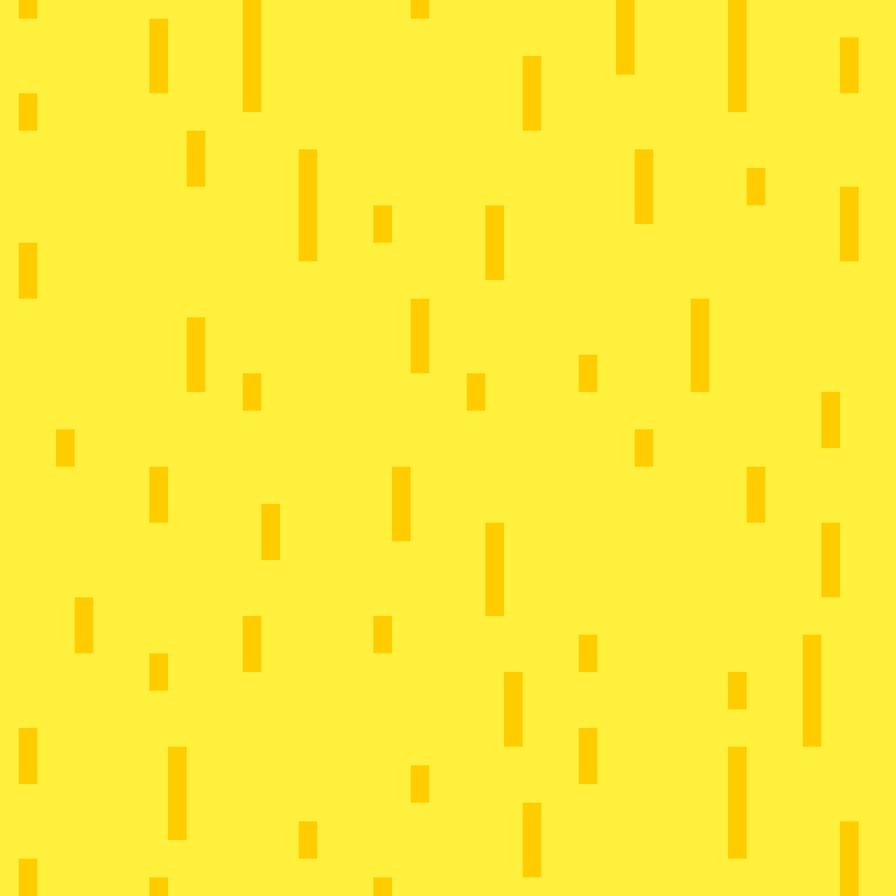
A Shadertoy shader for this pattern:

```glsl
#define GRID_CELLS 48.0
#define TILE_SIZE vec2(6.0, 8.0)
#define BAR_WIDTH 1.0
#define MIN_LENGTH 2.0
#define LENGTH_STEPS vec4(0.28, 0.60, 0.81, 0.90)
#define SEED 7u
#define GROUND_COLOR vec3(1.0, 0.943, 0.243)
#define BAR_COLOR vec3(1.0, 0.80, 0.0)

// Integer hash: three random values in [0, 1) per tile
vec3 hash3(vec2 tile) {
    uvec3 v = uvec3(uvec2(ivec2(tile)), SEED);
    v = v * 1664525u + 1013904223u;
    v.x += v.y * v.z; v.y += v.z * v.x; v.z += v.x * v.y;
    v ^= v >> 16u;
    v.x += v.y * v.z; v.y += v.z * v.x; v.z += v.x * v.y;
    return vec3(v >> 8u) / 16777216.0;
}

// Pixel coverage of an axis-aligned box
float boxCoverage(vec2 p, vec2 corner, vec2 size, float pixel) {
    vec2 inside = 0.5 * size - abs(p - corner - 0.5 * size);
    vec2 cover = clamp(inside / pixel + 0.5, 0.0, 1.0);
    return cover.x * cover.y;
}

void mainImage(out vec4 fragColor, in vec2 fragCoord) {
    float pixel = GRID_CELLS / iResolution.y;
    vec2 p = fragCoord * pixel;

    // Shift each lane of tiles by a whole number of cells
    float lane = floor(p.x / TILE_SIZE.x);
    p.y += floor(hash3(vec2(lane, 91.0)).x * TILE_SIZE.y);
    vec2 tile = floor(p / TILE_SIZE);
    vec2 local = p - tile * TILE_SIZE;

    // One bar per tile, kept one cell clear of the tile borders
    vec3 rnd = hash3(tile);
    float barLength = MIN_LENGTH + dot(step(LENGTH_STEPS, vec4(rnd.z)), vec4(1.0));
    vec2 size = vec2(BAR_WIDTH, barLength);
    vec2 corner = 1.0 + floor(rnd.xy * (TILE_SIZE - size - 1.0));

    float bar = boxCoverage(local, corner, size, pixel);
    fragColor = vec4(mix(GROUND_COLOR, BAR_COLOR, bar), 1.0);
}
```
